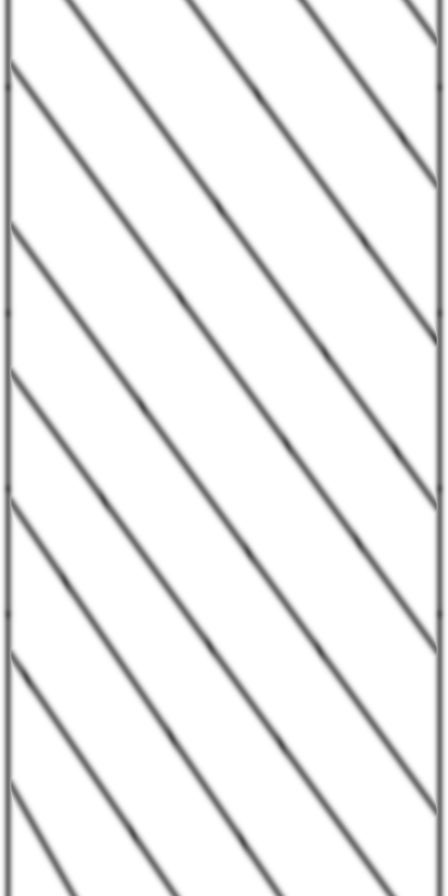
A Shadertoy shader for this pattern:

```glsl
// Soft grey diagonal strokes falling between two upright rails on white.
// A loop lays the strokes at an even pitch with slight drift, and each
// stroke or rail is a Gaussian of its distance, darkened at small knots.

const vec3 PAPER = vec3(1.0);
const vec3 INK = vec3(0.0);
const float STROKE_WIDTH = 0.0097;
const float RAIL_WIDTH = 0.0088;
const float STROKE_INK = 0.56;
const float KNOT_SIZE = 0.010;
const float KNOT_INK = 0.24;
const float LEFT_RAIL = 0.0180;
const float RIGHT_RAIL = 0.9815;
const float PITCH = 0.3307;
const int STROKES = 10;

// Small vertical departures from the even pitch, top stroke first
const float DRIFT[STROKES] = float[STROKES](
    -0.036, -0.047, -0.029, 0.010, 0.0, 0.029, 0.026, -0.016, -0.005, -0.044);

float bell(float d, float width) {
    float t = d / width;
    return exp(-t * t);
}

// Distance to a sloping line that starts at the given point
float lineDistance(vec2 p, vec2 start, float slope) {
    return abs(p.y - start.y - slope * (p.x - start.x)) / sqrt(1.0 + slope * slope);
}

// Lower strokes fall more steeply
float strokeSlope(float k) {
    return 1.376 + 0.09 * step(2.5, k) + 0.30 * step(4.5, k);
}

// Three knots per stroke, shifting left from one stroke to the next
float strokeKnots(float x, float k) {
    float sum = 0.0;
    for (int i = 0; i < 3; i++) {
        float j = float(i);
        float knotX = 0.404 - 0.086 * k + j * (0.276 - 0.039 * j);
        sum += bell(x - knotX, KNOT_SIZE);
    }
    return sum;
}

// Four knots down each rail, drawing closer together
float railKnots(float y) {
    float sum = 0.0;
    for (int i = 0; i < 4; i++) {
        float j = float(i);
        sum += bell(y - 0.195 - j * (0.560 - 0.056 * j), KNOT_SIZE);
    }
    return sum;
}

float diagonals(vec2 p, float pixel) {
    float ink = 0.0;
    for (int i = 0; i < STROKES; i++) {
        float k = float(i - 4);
        vec2 start = vec2(0.026, 0.1458 + PITCH * k + DRIFT[i]);
        float d = lineDistance(p, start, strokeSlope(k));
        float tone = STROKE_INK * (1.0 + KNOT_INK * strokeKnots(p.x, k));
        ink = max(ink, tone * bell(d, max(STROKE_WIDTH, pixel)));
    }
    // Strokes fade out just inside the rails
    float inside = smoothstep(0.018, 0.028, p.x) * (1.0 - smoothstep(0.972, 0.982, p.x));
    return ink * inside;
}

float rails(vec2 p, float pixel) {
    float d = min(abs(p.x - LEFT_RAIL), abs(p.x - RIGHT_RAIL));
    float tone = STROKE_INK * (1.0 + KNOT_INK * railKnots(p.y));
    return tone * bell(d, max(RAIL_WIDTH, pixel));
}

void mainImage(out vec4 fragColor, in vec2 fragCoord) {
    // One unit wide, two units tall, y pointing down
    vec2 uv = fragCoord / iResolution.xy;
    vec2 p = vec2(uv.x, 2.0 * (1.0 - uv.y));
    float pixel = 1.0 / iResolution.x;

    float ink = max(diagonals(p, pixel), rails(p, pixel));
    fragColor = vec4(mix(PAPER, INK, ink), 1.0);
}
```
